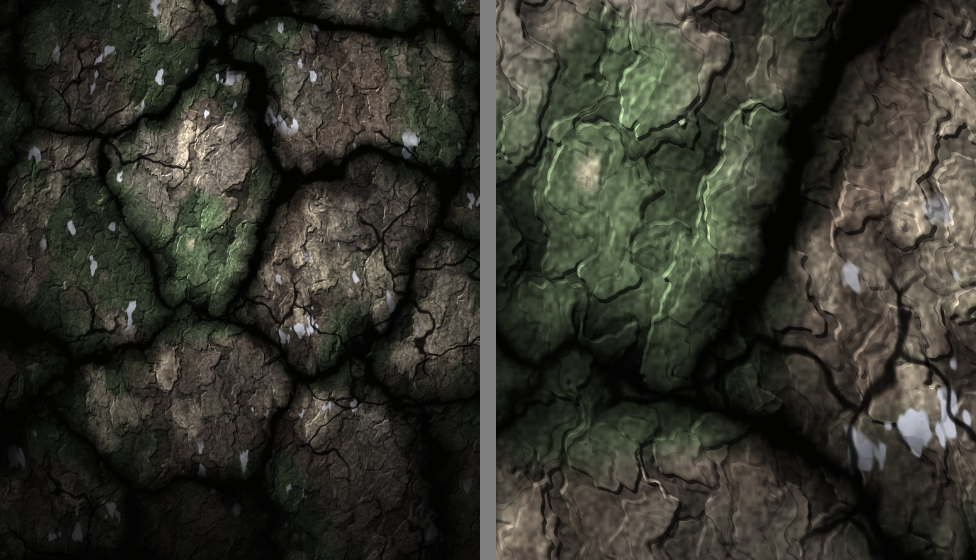
Left, the full canvas; right, a detail of the centre.
Write a Shadertoy shader that draws this texture.

```glsl
// Dark pine bark: large plates split by black fissures, covered in overlapping flakes.
// Plates are a warped Voronoi diagram; flakes are stacked ragged ellipses whose
// height is lit from the upper left, then tinted with moss, pale wood and lichen.

const vec3 FISSURE = vec3(0.010, 0.010, 0.009);
const vec3 BARK = vec3(0.250, 0.236, 0.214);
const vec3 RUST = vec3(0.235, 0.205, 0.180);
const vec3 MOSS = vec3(0.160, 0.200, 0.140);
const vec3 PALE = vec3(0.430, 0.400, 0.350);
const vec3 LICHEN = vec3(0.660, 0.670, 0.710);

vec2 hash22(vec2 p) {
    vec3 a = fract(p.xyx * vec3(0.1031, 0.1030, 0.0973));
    a += dot(a, a.yzx + 33.33);
    return fract((a.xx + a.yz) * a.zy);
}

float noise(vec2 p) {
    vec2 c = floor(p), f = fract(p);
    f = f * f * (3.0 - 2.0 * f);
    float low = mix(hash22(c).x, hash22(c + vec2(1, 0)).x, f.x);
    float high = mix(hash22(c + vec2(0, 1)).x, hash22(c + 1.0).x, f.x);
    return mix(low, high, f.y);
}

float fbm(vec2 p) {
    float sum = 0.0, amp = 0.533;
    for (int i = 0; i < 4; i++) {
        sum += amp * noise(p);
        p = mat2(1.6, 1.2, -1.2, 1.6) * p + 7.3;
        amp *= 0.5;
    }
    return sum;
}

vec2 warp(vec2 p, float freq, float amp) {
    return p + amp * (vec2(fbm(p * freq), fbm(p * freq + 31.7)) - 0.5);
}

// Centre of one plate; every other column is shifted by half a cell
vec2 plateSite(vec2 cell, vec2 size, float seed) {
    vec2 jitter = 0.14 + 0.72 * hash22(cell + seed);
    return (cell + jitter + vec2(0.0, 0.5 * mod(cell.x, 2.0))) * size;
}

// Returns distance to the plate border and two random values of the plate
vec3 plates(vec2 p, vec2 size, float seed) {
    vec2 base = floor(p / size), nearCell = base, toNear = vec2(9.0);
    for (int k = 0; k < 25; k++) {
        vec2 cell = base + vec2(k % 5 - 2, k / 5 - 2);
        vec2 d = plateSite(cell, size, seed) - p;
        if (dot(d, d) < dot(toNear, toNear)) { toNear = d; nearCell = cell; }
    }
    float border = 9.0;
    for (int k = 0; k < 25; k++) {
        vec2 cell = nearCell + vec2(k % 5 - 2, k / 5 - 2);
        vec2 d = plateSite(cell, size, seed) - p, gap = d - toNear;
        if (dot(gap, gap) > 1e-6)
            border = min(border, dot(0.5 * (d + toNear), normalize(gap)));
    }
    return vec3(border, hash22(nearCell + seed + 19.0));
}

// Topmost flake at p: returns its tilted height and a dark outline factor
vec2 flakes(vec2 p, vec2 size, float seed) {
    vec2 q = p / size, base = floor(q), result = vec2(0.0, 0.7);
    float top = -1.0;
    for (int k = 0; k < 9; k++) {
        vec2 cell = base + vec2(k % 3 - 1, k / 3 - 1);
        vec2 rnd = hash22(cell + seed + 57.0);
        vec2 o = q - cell - hash22(cell + seed);
        float rim = 1.0 - length(o) * mix(1.05, 1.7, rnd.x);
        if (rim > 0.0 && rnd.y > top) {
            top = rnd.y;
            float tilt = dot(o, vec2(rnd.x - 0.5, -0.3));
            result = vec2(top + 0.6 * tilt, smoothstep(-0.03, 0.12, rim));
        }
    }
    return result;
}

// Combined flake relief: height and outline
vec2 relief(vec2 p) {
    vec2 w = warp(p, 38.0, 0.042);
    vec2 broad = flakes(w, vec2(0.044, 0.085), 3.0);
    vec2 mid = flakes(w, vec2(0.022, 0.042), 41.0);
    vec2 small = flakes(w, vec2(0.011, 0.018), 83.0);
    float h = 0.42 * broad.x + 0.32 * mid.x + 0.12 * small.x + 0.24 * fbm(p * vec2(130.0, 75.0));
    return vec2(h, mix(0.5, 1.0, broad.y) * mix(0.65, 1.0, mid.y) * mix(0.85, 1.0, small.y));
}

vec3 bark(vec2 p, float aspect) {
    vec3 plate = plates(warp(warp(p, 5.0, 0.16), 28.0, 0.03), vec2(0.27, 0.35), 5.0);
    vec3 split = plates(warp(p, 14.0, 0.09), vec2(0.12, 0.17), 61.0);

    // Lean the grain differently on each plate, then light the flakes
    vec2 g = p + vec2(p.y * (plate.y - 0.5) * 0.4, 0.0);
    vec2 surface = relief(g);
    float slope = surface.x - relief(g + vec2(-0.0017, 0.0022)).x;
    float shade = (1.0 + clamp(slope * 2.6, -0.65, 0.8)) * surface.y * mix(0.45, 1.55, surface.x);
    shade *= 0.78 + 0.44 * noise(p * 330.0);

    // Pigments
    vec3 col = mix(BARK, RUST, smoothstep(0.4, 0.65, fbm(p * 6.0 + 11.0)));
    float rimMoss = 1.0 - smoothstep(0.01, 0.09, plate.x);
    col = mix(col, MOSS, 0.85 * smoothstep(0.45, 0.7, fbm(p * 8.0 + 3.0) + 0.2 * rimMoss));
    col = mix(col, PALE, 0.8 * smoothstep(0.59, 0.70, fbm(g * vec2(15.0, 8.0) + 23.0)));
    float lichen = smoothstep(0.70, 0.75, fbm(g * vec2(42.0, 22.0) + 9.0));
    lichen *= smoothstep(0.45, 0.6, noise(p * 6.0 + 47.0));
    col = mix(col * shade, LICHEN * mix(0.7, 1.1, surface.x), lichen);
    col *= mix(0.8, 1.25, plate.z) * mix(0.75, 1.3, fbm(p * 9.0 + 70.0));

    // Rounded plate rims, thin splits and deep fissures eaten into by the flakes
    float width = mix(0.005, 0.018, noise(p * 5.0 + 2.0));
    float depth = plate.x - width + 0.014 * (surface.x - 0.5);
    col *= mix(0.35, 1.0, smoothstep(0.0, 0.045, depth));
    float splitGate = smoothstep(0.5, 0.65, noise(p * 7.0 + 90.0));
    col *= 1.0 - 0.8 * splitGate * (1.0 - smoothstep(0.001, 0.005, split.x));

    // Light pools above the middle and dies toward the corners
    float away = length((p - vec2(0.56 * aspect, 0.66)) * vec2(1.15, 1.0));
    float light = mix(1.2, 0.22, smoothstep(0.12, 0.76, away));
    return mix(FISSURE, col * light, smoothstep(-0.005, 0.005, depth));
}

void mainImage(out vec4 fragColor, in vec2 fragCoord) {
    float aspect = iResolution.x / iResolution.y;
    vec3 sum = vec3(0.0);
    for (int k = 0; k < 4; k++) {
        vec2 offset = vec2(k % 2, k / 2) * 0.5 - 0.25;
        sum += bark((fragCoord + offset) / iResolution.y, aspect);
    }
    fragColor = vec4(sum * 0.25, 1.0);
}
```
